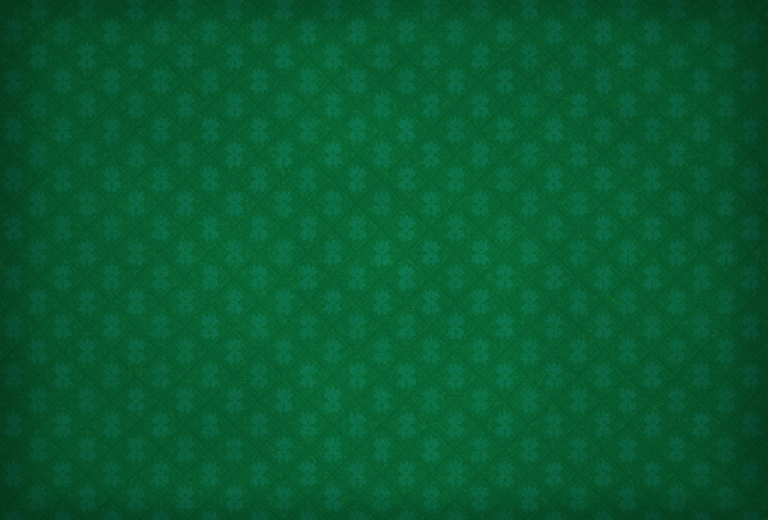
Write a Shadertoy shader that draws this pattern.

```glsl
// Green damask cloth: half-drop paired-bloom motifs, faint diamond weave, grain and vignette

float hash(vec2 p) {
    return fract(sin(dot(p, vec2(127.1, 311.7))) * 43758.5453);
}

float noise(vec2 p) {
    vec2 i = floor(p), f = fract(p);
    f = f * f * (3.0 - 2.0 * f);
    return mix(mix(hash(i), hash(i + vec2(1, 0)), f.x),
               mix(hash(i + vec2(0, 1)), hash(i + vec2(1, 1)), f.x), f.y);
}

// Approximate distance to a leaf that is pointed at both ends
float leaf(vec2 p, vec2 base, vec2 tip, float halfWidth) {
    vec2 axis = tip - base;
    float t = clamp(dot(p - base, axis) / dot(axis, axis), 0.0, 1.0);
    return length(p - base - axis * t) - halfWidth * 4.0 * t * (1.0 - t);
}

// Two leafy blooms joined at a narrow waist
float bloomPair(vec2 p) {
    p.x = abs(p.x);
    float d = leaf(p, vec2(0.0, 0.06), vec2(0.0, 0.28), 0.045);
    d = min(d, leaf(p, vec2(0.03, 0.02), vec2(0.12, 0.25), 0.045));
    d = min(d, leaf(p, vec2(0.02, 0.03), vec2(0.19, 0.14), 0.04));
    d = min(d, length(p - vec2(0.06, 0.09)) - 0.075);
    d = min(d, length(p - vec2(0.075, -0.11)) - 0.085);
    d = min(d, leaf(p, vec2(0.03, -0.08), vec2(0.19, -0.17), 0.04));
    d = min(d, leaf(p, vec2(0.03, -0.08), vec2(0.08, -0.26), 0.045));
    d = min(d, length(p) - 0.06);
    // Small eyes in the heart of each bloom
    d = max(d, 0.027 - length(p - vec2(0.0, 0.065)));
    return max(d, -leaf(p, vec2(0.0, -0.07), vec2(0.0, -0.16), 0.028));
}

void mainImage(out vec4 fragColor, in vec2 fragCoord) {
    vec2 uv = (fragCoord - 0.5 * iResolution.xy) / iResolution.y;
    vec2 cloth = uv * 10.58 - vec2(-0.04, 0.14);
    float pixel = 10.58 / iResolution.y;

    // Nearest motif of the half-drop lattice
    vec2 idA = floor(cloth + 0.5), idB = floor(cloth) + 0.5;
    vec2 a = abs(cloth - idA), b = abs(cloth - idB);
    vec2 id = a.x + a.y < b.x + b.y ? idA : idB;
    vec2 p = cloth - id;

    // Diamond seams and diagonal threads
    float seam = (0.5 - abs(p.x) - abs(p.y)) * 0.7071;
    float seamLine = 1.0 - smoothstep(0.02, 0.02 + 1.5 * pixel, seam);
    float slant = p.x * p.y > 0.0 ? p.x + p.y : p.x - p.y;
    float thread = sin(slant * 50.27);
    float fleck = noise(cloth * 19.0);
    vec3 color = vec3(0.03, 0.405, 0.208);
    color *= 1.0 - 0.045 * seamLine + 0.025 * thread;
    color += vec3(0.03, 0.035, 0.0) * smoothstep(0.72, 0.95, fleck);

    // Slightly ragged motifs with uneven dye
    vec2 ragged = p + 0.018 * (vec2(noise(cloth * 13.0), noise(cloth * 13.0 + 40.0)) - 0.5);
    float d = bloomPair(ragged);
    float motif = 1.0 - smoothstep(-0.7 * pixel, 0.7 * pixel + 0.005, d);
    float dye = 0.72 + 0.22 * hash(id + 7.3) + 0.2 * (noise(cloth * 9.0) - 0.5);
    color = mix(color, vec3(0.05, 0.455, 0.305), motif * dye);

    // Broad mottling and fine grain
    color *= 0.96 + 0.08 * noise(cloth * 0.8 + 11.0);
    color *= 0.95 + 0.1 * hash(floor(uv * 346.0));

    // Vignette with darker outer rim
    vec2 rim = 0.5 - abs(fragCoord / iResolution.xy - 0.5);
    color *= 1.0 - 0.46 * dot(uv, uv);
    color *= 0.86 + 0.14 * smoothstep(0.0, 0.07, min(rim.x, rim.y));
    fragColor = vec4(color, 1.0);
}
```
